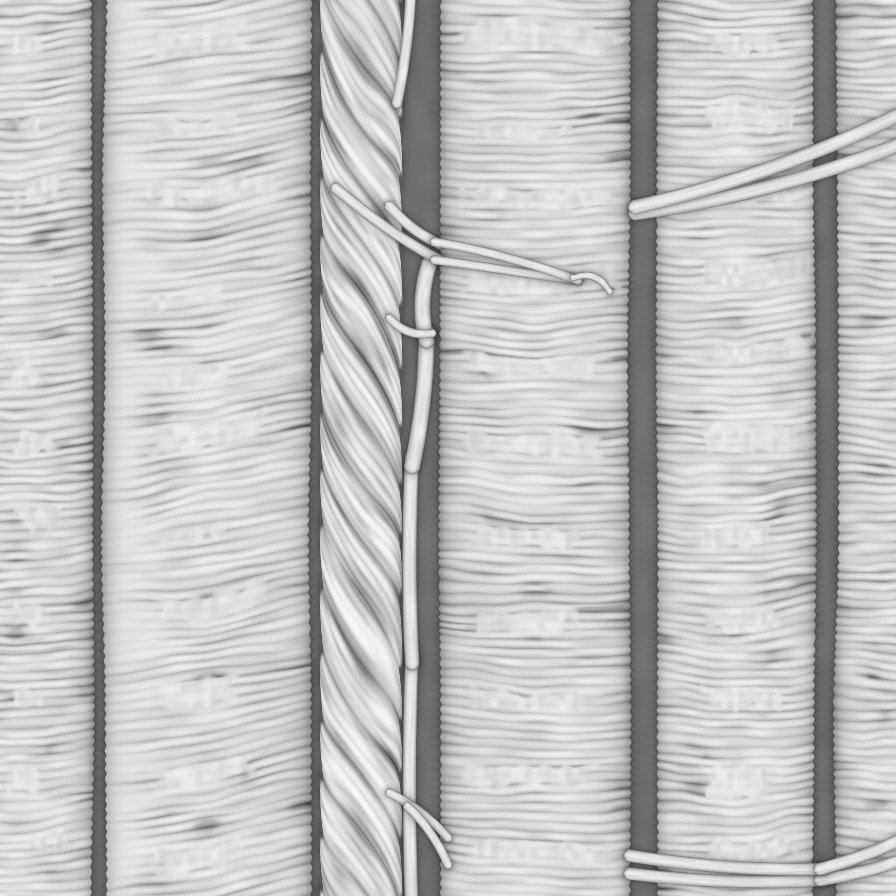
Give the GLSL for this texture map, as a WebGL 1 fragment shader.

```glsl
precision highp float;
// Draws upright columns wound with pale cord, a twisted rope, and loose stems over dark gaps.
uniform vec2 u_resolution;

float hash(vec2 p) {
  return fract(sin(dot(p, vec2(12.9898, 78.233))) * 43758.5453);
}

// Value noise that repeats vertically after a whole number of cells
float noise(vec2 p, float period) {
  vec2 i = floor(p);
  vec2 f = fract(p);
  f = f * f * (3.0 - 2.0 * f);
  float y0 = mod(i.y, period);
  float y1 = mod(i.y + 1.0, period);
  float low = mix(hash(vec2(i.x, y0)), hash(vec2(i.x + 1.0, y0)), f.x);
  float high = mix(hash(vec2(i.x, y1)), hash(vec2(i.x + 1.0, y1)), f.x);
  return mix(low, high, f.y);
}

// Horizontal offset from a center, wrapped across the canvas sides
float wrapOffset(float x) {
  return x - floor(x + 0.5);
}

// Lays a shape over the tone, with a soft contact shadow around it
float layOver(float under, float over, float dist, float shadow, float reach, float pixel) {
  float shaded = under * (1.0 - shadow * exp(-max(dist, 0.0) / reach));
  return mix(over, shaded, smoothstep(-pixel, pixel, dist));
}

// Smooth worn bands, one per row, with ragged outlines
float wornBand(float u, float y, float rows, vec2 span, float seed) {
  float row = mod(floor(y * rows), rows);
  float pick = hash(vec2(row, seed));
  float across = abs(u - span.x - 0.25 * (pick - 0.5)) - span.y * (0.55 + 0.5 * pick);
  float along = abs(fract(y * rows) - 0.35 - 0.3 * pick) - 0.07 - 0.1 * hash(vec2(seed, row));
  float ragged = 0.14 * (noise(vec2(u * 9.0 + seed, y * 70.0), 70.0) - 0.5);
  return smoothstep(0.04, -0.04, max(across * 0.6, along) + ragged);
}

// Column: place = center and half width, curve = slant and bow, span = band center and reach
float woundColumn(float tone, vec2 p, vec2 place, vec2 curve, float ridges,
                  vec2 span, float leftWear, float seed, float pixel) {
  float x = wrapOffset(p.x - place.x);
  float u = x / place.y;
  float y = p.y - curve.x * u - curve.y * u * u;
  y += 0.012 * (noise(vec2(u * 1.2 + seed, y * 16.0), 16.0) - 0.5);
  y += 0.004 * (noise(vec2(u * 3.0 + seed, y * 45.0), 45.0) - 0.5);

  float groove = abs(2.0 * fract(y * ridges) - 1.0);
  float depth = noise(vec2(u * 2.2 + seed * 3.0, y * 50.0), 50.0);
  float streak = noise(vec2(u * 3.5 + seed, y * 150.0), 150.0);
  float band = wornBand(u, y, 11.0, span, seed);
  float wear = leftWear * (1.0 - smoothstep(-0.9, -0.35, u + 0.3 * (depth - 0.5)));
  float relief = (1.0 - 0.85 * band) * (1.0 - 0.8 * wear);

  float surface = 0.945 - relief * (groove * groove * (0.08 + 0.26 * depth * depth) + 0.11 * streak);
  surface -= 0.09 * band * noise(vec2(u * 14.0, y * 90.0), 90.0);
  surface -= 0.14 * relief * smoothstep(0.72, 0.95, depth) * smoothstep(0.4, 0.9, streak);
  surface -= 0.05 * u * u + 0.24 * pow(min(abs(u), 1.0), 12.0);

  float wobble = 0.006 * (noise(vec2(seed + sign(x) * 5.0, p.y * 5.0), 5.0) - 0.5);
  float dist = abs(x) - place.y - wobble + 0.0022 * groove;
  return layOver(tone, surface, dist, 0.32, 0.004, pixel);
}

// Rope whose strands fall to the right around a cylinder
float twistedRope(float tone, vec2 p, vec2 place, float strands, float pixel) {
  float x = p.x - place.x;
  float turn = asin(clamp(x / place.y, -1.0, 1.0));
  float y = p.y + 0.062 * turn;
  y += 0.022 * (noise(vec2(turn * 0.8, y * 9.0), 9.0) - 0.5);
  float groove = abs(2.0 * fract(y * strands) - 1.0);
  float depth = noise(vec2(turn * 1.2 + 7.0, y * 24.0), 24.0);
  float fibre = noise(vec2(turn * 1.8 + 3.0, y * 90.0), 90.0);
  float thread = abs(2.0 * fract(y * strands * 4.0 + 0.6 * depth) - 1.0);
  float surface = 0.97 - 0.4 * pow(groove, 5.0) * (0.4 + depth);
  surface -= 0.2 * thread * thread * depth + 0.24 * fibre * fibre;
  surface -= 0.2 * pow(abs(turn) / 1.5708, 4.0);
  float dist = abs(x) - place.y + 0.004 * groove * groove;
  return layOver(tone, surface, dist, 0.3, 0.004, pixel);
}

// Round loose stem from a to b, bowed sideways by sag
float stem(float tone, vec2 p, vec2 a, vec2 b, float sag, float radius, float pixel) {
  vec2 dir = b - a;
  float t = clamp(dot(p - a, dir) / dot(dir, dir), 0.0, 1.0);
  vec2 side = normalize(vec2(-dir.y, dir.x));
  vec2 away = p - a - dir * t - side * sag * 4.0 * t * (1.0 - t);
  float reach = length(away) / radius;
  float grain = noise(vec2(t * 8.0, dot(away, side) / radius * 3.0), 64.0);
  float surface = 0.94 - 0.4 * pow(min(reach, 1.0), 4.0) - 0.1 * grain;
  return layOver(tone, surface, (reach - 1.0) * radius, 0.28, 0.003, pixel);
}

void main() {
  vec2 p = gl_FragCoord.xy / u_resolution;
  float pixel = 0.75 / min(u_resolution.x, u_resolution.y);
  float tone = 0.42 + 0.04 * noise(p * vec2(60.0, 40.0), 40.0);

  // Wound columns and rope
  tone = woundColumn(tone, p, vec2(0.018, 0.086), vec2(0.004, 0.007), 96.0, vec2(0.2, 0.25), 0.0, 2.0, pixel);
  tone = woundColumn(tone, p, vec2(0.231, 0.116), vec2(0.018, 0.004), 92.0, vec2(-0.1, 0.5), 1.0, 5.0, pixel);
  tone = twistedRope(tone, p, vec2(0.403, 0.046), 15.0, pixel);
  tone = woundColumn(tone, p, vec2(0.597, 0.106), vec2(-0.001, 0.005), 98.0, vec2(0.0, 0.85), 0.0, 9.0, pixel);
  tone = woundColumn(tone, p, vec2(0.821, 0.089), vec2(0.002, 0.007), 98.0, vec2(0.15, 0.65), 0.0, 14.0, pixel);

  // Upright stem beside the rope
  tone = stem(tone, p, vec2(0.459, 1.02), vec2(0.443, 0.885), 0.003, 0.006, pixel);
  tone = stem(tone, p, vec2(0.46, 0.27), vec2(0.46, -0.02), -0.003, 0.0075, pixel);
  tone = stem(tone, p, vec2(0.46, 0.49), vec2(0.46, 0.26), -0.003, 0.008, pixel);
  tone = stem(tone, p, vec2(0.476, 0.63), vec2(0.46, 0.48), 0.004, 0.009, pixel);
  tone = stem(tone, p, vec2(0.479, 0.705), vec2(0.476, 0.62), -0.006, 0.009, pixel);
  tone = stem(tone, p, vec2(0.435, 0.645), vec2(0.482, 0.628), -0.007, 0.005, pixel);

  // Crossing stems, in pairs
  for (int i = 0; i < 2; i++) {
    float k = float(i);
    tone = stem(tone, p, vec2(0.375 + 0.06 * k, 0.79 - 0.02 * k), vec2(0.49, 0.71 + 0.018 * k), -0.004, 0.006, pixel);
    tone = stem(tone, p, vec2(0.485, 0.71 + 0.02 * k), vec2(0.645, 0.687), 0.004 * k, 0.005, pixel);
    tone = stem(tone, p, vec2(0.709, 0.762 + 0.007 * k), vec2(1.02, 0.845 + 0.035 * k), -0.01, 0.008, pixel);
    tone = stem(tone, p, vec2(0.703, 0.025 + 0.02 * k), vec2(0.92, 0.018 + 0.012 * k), -0.005, 0.007, pixel);
    tone = stem(tone, p, vec2(0.915, 0.018 + 0.012 * k), vec2(1.02, 0.045 + 0.025 * k), -0.003, 0.007, pixel);
    tone = stem(tone, p, vec2(0.435 + 0.02 * k, 0.115 - 0.015 * k), vec2(0.5, 0.065 - 0.03 * k), 0.004, 0.005, pixel);
  }
  tone = stem(tone, p, vec2(0.64, 0.69), vec2(0.68, 0.675), 0.009, 0.004, pixel);

  gl_FragColor = vec4(vec3(clamp(tone, 0.0, 1.0)), 1.0);
}
```
